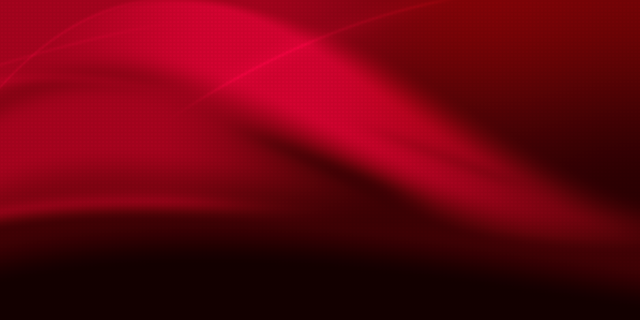
This background is drawn by a WebGL 1 fragment shader. Its source:

```glsl
precision highp float;
uniform vec2 u_resolution;

#define MESH_ROWS 85.3333
#define MESH_DEPTH 0.12
#define LINE_WIDTH 0.006
#define LINE_GLOW 0.07
#define FOLD_DEPTH 0.11
#define RIM_LIGHT 0.09
#define FLOOR_SOFTNESS 0.035
#define BLACK_LEVEL 0.075

// Cubic through four heights spaced evenly over x = 0..2
float curve(float x, vec4 heights) {
  float t = 1.5 * x;
  float a = t - 1.0, b = t - 2.0, c = t - 3.0;
  return dot(heights, vec4(-a * b * c / 6.0, t * b * c / 2.0,
                           -t * a * c / 2.0, t * a * b / 6.0));
}

// Soft stroke around zero distance
float stroke(float d, float width) {
  return exp(-d * d / (width * width));
}

// Fade in and out along the horizontal axis
float span(float x, float start, float end, float fade) {
  return smoothstep(start, start + fade, x) * (1.0 - smoothstep(end - fade, end, x));
}

float backdrop(vec2 p) {
  float right = 0.22 + 0.29 * smoothstep(0.38, 1.05, p.y) - 0.05 * smoothstep(1.5, 2.0, p.x);
  return mix(0.64, right, smoothstep(0.75, 1.3, p.x));
}

float ribbon(vec2 p) {
  float tone = mix(0.62, 0.82, smoothstep(0.0, 0.7, p.x));
  tone -= 0.44 * smoothstep(0.9, 2.1, p.x);
  float crease = p.y - curve(p.x, vec4(0.75, 0.75, 0.53, 0.32));
  return tone - 0.06 * stroke(crease, 0.025) * span(p.x, 1.05, 1.75, 0.25);
}

// Red cloth under the ribbon, darkening to the right
float cloth(vec2 p) {
  float tone = mix(0.65, 0.24, smoothstep(0.45, 1.25, p.x));
  float hem = curve(p.x, vec4(0.43, 0.46, 0.28, 0.2)) - p.y;
  return tone - 0.16 * smoothstep(-0.06, 0.09, hem) * (1.0 - smoothstep(0.7, 1.4, p.x));
}

float brightness(vec2 p) {
  // Ribbon sweeping from the top left to the right edge
  float top = curve(p.x, vec4(0.727, 0.992, 0.674, 0.31)) - p.y;
  float topSoftness = mix(0.02, 0.085, smoothstep(0.7, 1.3, p.x));
  float v = mix(backdrop(p), ribbon(p), smoothstep(-topSoftness, topSoftness, top));

  // Cloth and its folds
  float low = curve(p.x, vec4(0.74, 0.7, 0.38, 0.258)) - p.y;
  v = mix(v, cloth(p), smoothstep(-0.09, 0.08, low));
  float fold = p.y - curve(p.x, vec4(0.68, 0.71, 0.42, 0.25));
  v -= FOLD_DEPTH * stroke(fold, 0.05) * (1.0 - smoothstep(0.4, 0.8, p.x));
  float deepFold = p.y - curve(p.x, vec4(0.6, 0.61, 0.37, 0.25));
  v -= 0.7 * FOLD_DEPTH * stroke(deepFold, 0.035) * span(p.x, 0.65, 1.4, 0.25);

  // Dark floor with a lit rim
  float floorDepth = curve(p.x, vec4(0.312, 0.338, 0.276, 0.219)) - p.y;
  v += RIM_LIGHT * stroke(floorDepth + 0.02, 0.03) * (1.0 - smoothstep(0.5, 1.15, p.x));
  float blackEdge = curve(p.x, vec4(0.146, 0.208, 0.161, 0.063));
  float floorTone = mix(BLACK_LEVEL, 0.25, smoothstep(-0.04, 0.12, p.y - blackEdge));
  v = mix(v, floorTone, smoothstep(-FLOOR_SOFTNESS, FLOOR_SOFTNESS, floorDepth));

  // Thin light arcs
  float longArc = p.y - curve(p.x, vec4(0.2, 0.714, 0.987, 1.02));
  float upperArc = p.y - curve(p.x, vec4(0.797, 0.948, 0.948, 0.74));
  float paleArc = p.y - curve(p.x, vec4(0.745, 0.68, 0.45, 0.3));
  v += LINE_GLOW * stroke(longArc, LINE_WIDTH) * span(p.x, 0.5, 1.5, 0.2);
  v += 0.03 * smoothstep(0.06, 0.0, abs(longArc)) * span(p.x, 0.55, 1.5, 0.3);
  float leftFade = 1.0 - smoothstep(0.2, 0.6, p.x);
  v += LINE_GLOW * leftFade * (stroke(top, LINE_WIDTH) + 0.7 * stroke(upperArc, LINE_WIDTH));
  v += 0.06 * leftFade * stroke(paleArc, 0.018);
  return v;
}

void main() {
  vec2 uv = gl_FragCoord.xy / u_resolution;
  vec2 p = vec2(2.0 * uv.x, uv.y);
  float v = clamp(brightness(p), 0.0, 1.0);

  // Fine woven mesh
  vec2 weave = 0.5 + 0.5 * cos(6.28319 * p * MESH_ROWS);
  v *= 1.0 + MESH_DEPTH * (0.5 - max(weave.x, weave.y)) * 0.5;

  // Crimson ramp, warmer in the upper right
  float warm = smoothstep(1.0, 1.5, p.x) * smoothstep(0.4, 0.9, p.y);
  float blue = 0.28 * v * v * (1.0 - 0.6 * warm);
  gl_FragColor = vec4(v, 0.012 * smoothstep(0.15, 0.4, v), blue, 1.0);
}
```
